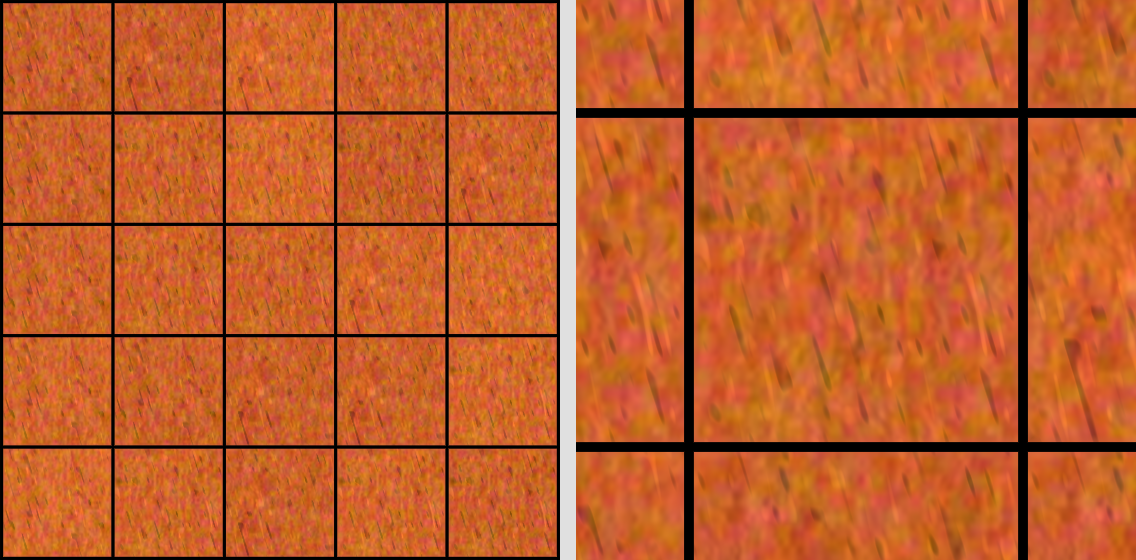
Left, the full canvas; right, a detail of the centre.
This pattern is drawn by a three.js fragment shader. Its source:

```glsl
varying vec2 vUv;

const float TILES = 5.0;
const float LINE_WIDTH = 0.0058;
const vec3 LINE_COLOR = vec3(0.0);
const vec3 CLAY = vec3(0.81, 0.39, 0.165);
const vec3 OCHRE_SHIFT = vec3(-0.035, 0.065, -0.035);
const vec3 ROSE_SHIFT = vec3(0.0, -0.02, 0.085);
const vec3 RIM_COLOR = vec3(0.82, 0.37, 0.26);

float hash(vec2 p, float seed) {
  vec3 q = fract(vec3(p.xyx + seed * 7.31) * vec3(0.1031, 0.1030, 0.0973));
  q += dot(q, q.yzx + 33.33);
  return fract((q.x + q.y) * q.z);
}

float valueNoise(vec2 p, float seed) {
  vec2 i = floor(p);
  vec2 f = fract(p);
  f = f * f * (3.0 - 2.0 * f);
  float low = mix(hash(i, seed), hash(i + vec2(1.0, 0.0), seed), f.x);
  float high = mix(hash(i + vec2(0.0, 1.0), seed), hash(i + 1.0, seed), f.x);
  return mix(low, high, f.y);
}

float signedNoise(vec2 p, float seed) {
  return 2.0 * valueNoise(p, seed) - 1.0;
}

// Fine vertical fibres over broader mottling
float fibreGrain(vec2 p, float seed) {
  float bend = 0.025 * signedNoise(p * vec2(4.0, 6.0), seed + 1.0);
  vec2 q = p + vec2(bend, 0.0);
  float fine = signedNoise(q * vec2(46.0, 19.0), seed + 2.0);
  float streak = signedNoise(q * vec2(27.0, 8.0), seed + 3.0);
  float speck = signedNoise(q * vec2(55.0, 42.0), seed + 4.0);
  return 0.45 * fine + 0.35 * streak + 0.3 * speck;
}

// Short slanted strokes, returned as coverage
float slantedFlecks(vec2 p, float slope, float seed) {
  vec2 q = vec2(p.x + slope * p.y, p.y);
  return smoothstep(0.76, 0.96, valueNoise(q * vec2(36.0, 10.0), seed));
}

vec3 clayTile(vec2 p, float seed, float tone) {
  float ochre = signedNoise(p * vec2(25.0, 19.0), seed + 5.0);
  float rose = signedNoise(p * vec2(21.0, 24.0), seed + 6.0);
  vec3 color = CLAY + OCHRE_SHIFT * ochre + ROSE_SHIFT * rose;
  color += vec3(0.12, 0.1, 0.055) * fibreGrain(p, seed);
  color += vec3(0.09, 0.07, 0.02) * slantedFlecks(p, 0.2, seed + 7.0);
  color -= vec3(0.19, 0.08, 0.04) * slantedFlecks(p, 0.3, seed + 8.0);
  return color + vec3(0.03, 0.025, 0.008) * tone;
}

void main() {
  float pitch = (1.0 - LINE_WIDTH) / TILES;
  vec2 grid = (vUv - 0.5 * LINE_WIDTH) / pitch;
  vec2 cell = floor(grid);
  vec2 local = fract(grid);

  // A few grain variants recur, each tile with its own tone
  float variant = floor(4.0 * hash(cell, 3.0));
  float tone = 2.0 * hash(cell, 11.0) - 1.0;
  vec3 color = clayTile(local, 20.0 + variant * 13.0, tone);

  // Faint rosy rim, then the dividing lines
  vec2 edge = (0.5 - abs(local - 0.5)) * pitch - 0.5 * LINE_WIDTH;
  float inset = min(edge.x, edge.y);
  color = mix(color, RIM_COLOR, 0.45 * (1.0 - smoothstep(0.0, 0.005, inset)));
  float blur = 0.6 * max(fwidth(vUv.x), fwidth(vUv.y));
  color = mix(LINE_COLOR, color, smoothstep(-blur, blur, inset));

  gl_FragColor = vec4(color, 1.0);
}
```
